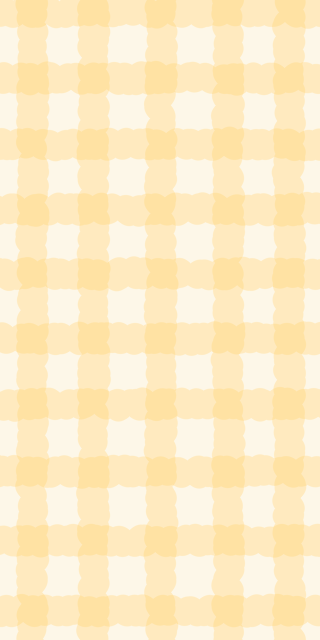
This pattern is drawn by a Shadertoy shader. Its source:

```glsl
// Hand-painted gingham: five upright and ten level translucent bands on cream.
// Each band edge is a row of uneven scallops (1D cellular noise) on slow sines;
// the number of bands covering a point selects its tone.

const vec3 PAPER   = vec3(0.992, 0.970, 0.908);
const vec3 BAND    = vec3(1.000, 0.918, 0.750);
const vec3 OVERLAP = vec3(1.000, 0.887, 0.640);

// Lengths are in canvas widths; the canvas is 1 wide and 2 tall.
const vec2  CANVAS = vec2(1.0, 2.0);
const int   COLUMNS = 5;
const int   ROWS = 10;
const vec2  FIRST = vec2(0.1016, 0.091);   // centres of first column and row
const vec2  PITCH = vec2(0.2005, 0.2081);
const float COLUMN_DRIFT = 0.010;
const vec2  ROW_DRIFT = vec2(0.016, 0.009);
const float HALF_WIDTH = 0.048;
const float SCALLOPS = 27.0;               // scallops per canvas width
const float SCALLOP_DEPTH = 0.018;
const float SWAY = 0.0022;
const float SOFTNESS = 0.0022;
const float PI = 3.14159;

float hash(vec2 p) {
    vec3 q = fract(p.xyx * vec3(0.1031, 0.1030, 0.0973));
    q += dot(q, q.yzx + 33.33);
    return fract((q.x + q.y) * q.z);
}

// Lower envelope of jittered parabolas: rounded lobes meeting in cusps
float scallop(float along, float seed) {
    float t = along * SCALLOPS;
    float lowest = 2.0;
    for (int j = -2; j <= 2; j++) {
        float cell = floor(t) + float(j);
        float d = t - cell - hash(vec2(cell + 7.0, seed));
        lowest = min(lowest, d * d + 0.3 * hash(vec2(cell + 71.0, seed + 3.7)));
    }
    return 0.22 - lowest;
}

// Outward displacement of one edge
float edgeWobble(float along, float seed) {
    float sway = sin(along * 17.0 + seed * 2.3) + 0.6 * sin(along * 41.0 + seed * 5.1);
    return SCALLOP_DEPTH * scallop(along, seed) + SWAY * sway;
}

// Coverage of a band; across is measured from its centre line
float band(float across, float along, float seed, float soft) {
    float side = across < 0.0 ? 0.0 : 1.0;
    float edge = HALF_WIDTH + edgeWobble(along, seed + side * 13.0);
    return 1.0 - smoothstep(-soft, soft, abs(across) - edge);
}

float columnCentre(float i) {
    return FIRST.x + PITCH.x * i - COLUMN_DRIFT * sin(0.5 * PI * i);
}

float rowCentre(float i) {
    float phase = PI * i / float(ROWS - 1);
    return FIRST.y + PITCH.y * i + dot(ROW_DRIFT, sin(phase * vec2(1.0, 2.0)));
}

void mainImage(out vec4 fragColor, in vec2 fragCoord) {
    vec2 p = fragCoord / iResolution.xy * CANVAS;
    float soft = max(SOFTNESS, 0.75 / iResolution.x);

    float upright = 0.0;
    for (int i = 0; i < COLUMNS; i++) {
        float n = float(i);
        upright = max(upright, band(p.x - columnCentre(n), p.y, 5.0 + n * 31.0, soft));
    }

    float level = 0.0;
    for (int i = 0; i < ROWS; i++) {
        float n = float(i);
        level = max(level, band(p.y - rowCentre(n), p.x, 211.0 + n * 29.0, soft));
    }

    // Tint once under either band, again where both cross
    vec3 color = mix(PAPER, BAND, max(upright, level));
    color = mix(color, OVERLAP, min(upright, level));
    fragColor = vec4(color, 1.0);
}
```
